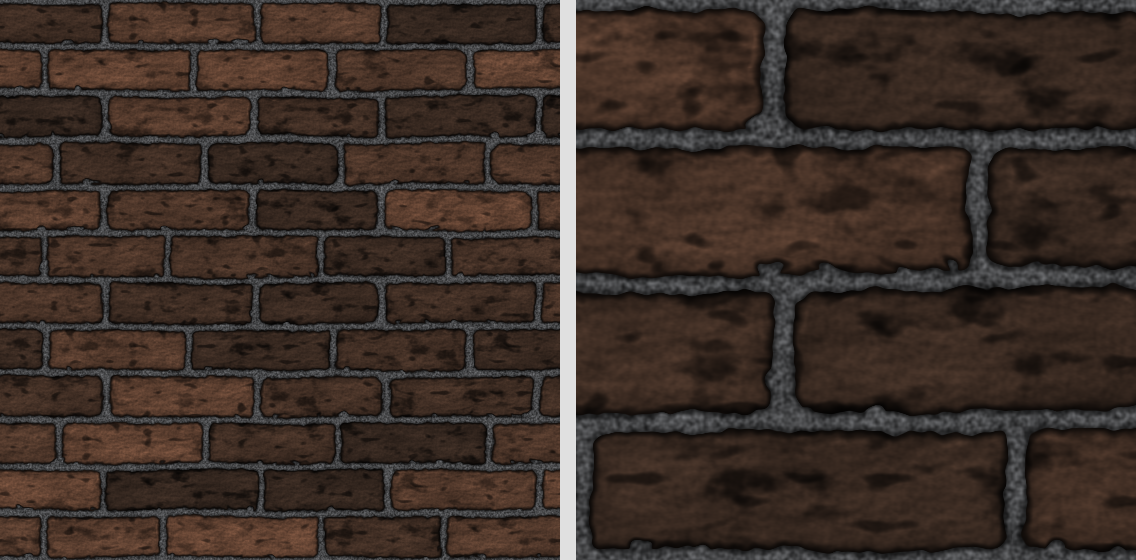
Left: the whole. Right: its middle third, enlarged.
A WebGL 2 fragment shader for this texture:

```glsl
#version 300 es
precision highp float;

uniform vec2 u_resolution;
out vec4 outColor;

float hash(vec2 p) {
    vec3 q = fract(vec3(p.xyx) * 0.1031);
    q += dot(q, q.yzx + 33.33);
    return fract((q.x + q.y) * q.z);
}

// Gradient noise that wraps after a whole number of cells
float corner(vec2 cell, vec2 offset, vec2 period) {
    float angle = 6.2832 * hash(mod(cell + offset, period));
    return dot(vec2(cos(angle), sin(angle)), -offset);
}

float noise(vec2 p, vec2 period) {
    vec2 cell = floor(p), f = fract(p);
    vec2 w = f * f * f * (f * (f * 6.0 - 15.0) + 10.0);
    vec4 g;
    for (int i = 0; i < 4; i++) {
        vec2 o = vec2(i & 1, i >> 1);
        float angle = 6.2832 * hash(mod(cell + o, period));
        g[i] = dot(vec2(cos(angle), sin(angle)), f - o);
    }
    return 1.4 * mix(mix(g.x, g.y, w.x), mix(g.z, g.w, w.x), w.y);
}

// The wall is 12 by 12 units, each one course high
float wallNoise(vec2 p, vec2 frequency) {
    return noise(p * frequency, 12.0 * frequency);
}

float fbm(vec2 p, vec2 frequency) {
    float sum = 0.0, gain = 0.55;
    for (int i = 0; i < 4; i++) {
        sum += gain * wallNoise(p, frequency);
        frequency *= 2.0;
        gain *= 0.55;
    }
    return sum;
}

// Position of the k-th upright joint of a course
float joint(float k, float row) {
    float phase = mod(row, 6.0);
    bool even = mod(row, 2.0) < 0.5;
    float start = even ? 0.74 : (phase < 2.0 ? 0.35 : (phase < 4.0 ? 0.42 : 0.32));
    float stagger = even ? 0.1 : (phase < 2.0 ? 0.0 : (phase < 4.0 ? 0.06 : -0.13));
    float jitter = 0.06 * (hash(vec2(mod(k, 4.0), row) + 7.0) - 0.5);
    return 3.0 * (k + start + stagger * mod(k, 2.0) + jitter);
}

void main() {
    vec2 p = 12.0 * gl_FragCoord.xy / u_resolution;
    p.y = 12.0 - p.y;
    float pixel = 12.0 / u_resolution.y;

    // Find the brick on a slightly uneven grid
    vec2 bent = p + vec2(0.05, 0.055) * vec2(wallNoise(p, vec2(1.0)), wallNoise(p + 5.0, vec2(0.5)));
    float course = floor(bent.y), row = mod(course, 12.0);
    float k = floor(bent.x / 3.0 - 0.5);
    if (bent.x < joint(k, row)) k -= 1.0;
    if (bent.x > joint(k + 1.0, row)) k += 1.0;
    float left = joint(k, row), right = joint(k + 1.0, row);
    vec2 id = vec2(mod(k, 4.0), row);
    float seed = hash(id + 21.0);

    // Rounded, chipped brick outline
    vec2 local = bent - vec2(0.5 * (left + right), course + 0.5);
    vec2 halfSize = vec2(0.5 * (right - left) - 0.055 - 0.03 * seed, 0.415 + 0.025 * hash(id + 3.0));
    float radius = 0.07 + 0.14 * seed * seed;
    vec2 q = abs(local) - halfSize + radius;
    float d = length(max(q, 0.0)) + min(max(q.x, q.y), 0.0) - radius;
    d += 0.03 * wallNoise(p, vec2(3.0)) + 0.022 * wallNoise(p, vec2(9.0));
    d += 0.09 * smoothstep(0.35, 0.8, wallNoise(p + 3.0, vec2(4.0))) * smoothstep(-0.1, 0.4, local.y);

    // Fired clay: tone of each brick, stains, grain and relief
    vec2 s = p + floor(12.0 * vec2(seed, hash(id + 40.0)));
    float tone = pow(hash(id + 11.0), 1.3);
    vec3 clay = mix(vec3(0.205, 0.152, 0.122), vec3(0.4, 0.272, 0.205), tone);
    float stain = fbm(s, vec2(1.0, 2.0));
    clay *= 1.0 + 0.3 * stain;
    clay *= 1.0 - (0.6 - 0.3 * tone) * smoothstep(0.1, 0.5, fbm(s + 4.0, vec2(1.5, 2.5)));
    clay *= 1.0 - 0.5 * smoothstep(0.38, 0.7, wallNoise(s + 2.0, vec2(3.0, 6.0)));
    float relief = fbm(s, vec2(4.0, 7.0)) - fbm(s + vec2(0.025, 0.035), vec2(4.0, 7.0));
    clay *= 1.0 + 0.35 * relief + 0.1 * wallNoise(s, vec2(22.0));

    // Worn rim: thin broken highlight inside a sooty edge
    float rim = smoothstep(0.035, 0.0, abs(d + 0.075)) * smoothstep(-0.1, 0.5, wallNoise(p, vec2(5.0)));
    clay *= 1.0 + 0.25 * rim * (local.y < 0.0 ? 1.0 : 0.4);
    clay *= mix(0.3, 1.0, smoothstep(0.0, -0.06, d));
    clay *= mix(0.78, 1.0, smoothstep(0.0, -0.2, d + 0.08 * stain));

    // Gritty mortar, shaded close to the bricks
    float grit = wallNoise(p, vec2(19.0)) + 0.8 * wallNoise(p + 6.0, vec2(31.0));
    vec3 mortar = vec3(0.285, 0.288, 0.295) * (1.0 + 0.42 * grit + 0.15 * wallNoise(p, vec2(2.0)));
    mortar *= mix(local.y > 0.0 ? 0.35 : 0.5, 1.0, smoothstep(-0.01, 0.055, d));

    float brick = smoothstep(0.6, -0.6, d / pixel);
    outColor = vec4(mix(mortar, clay, brick), 1.0);
}
```
